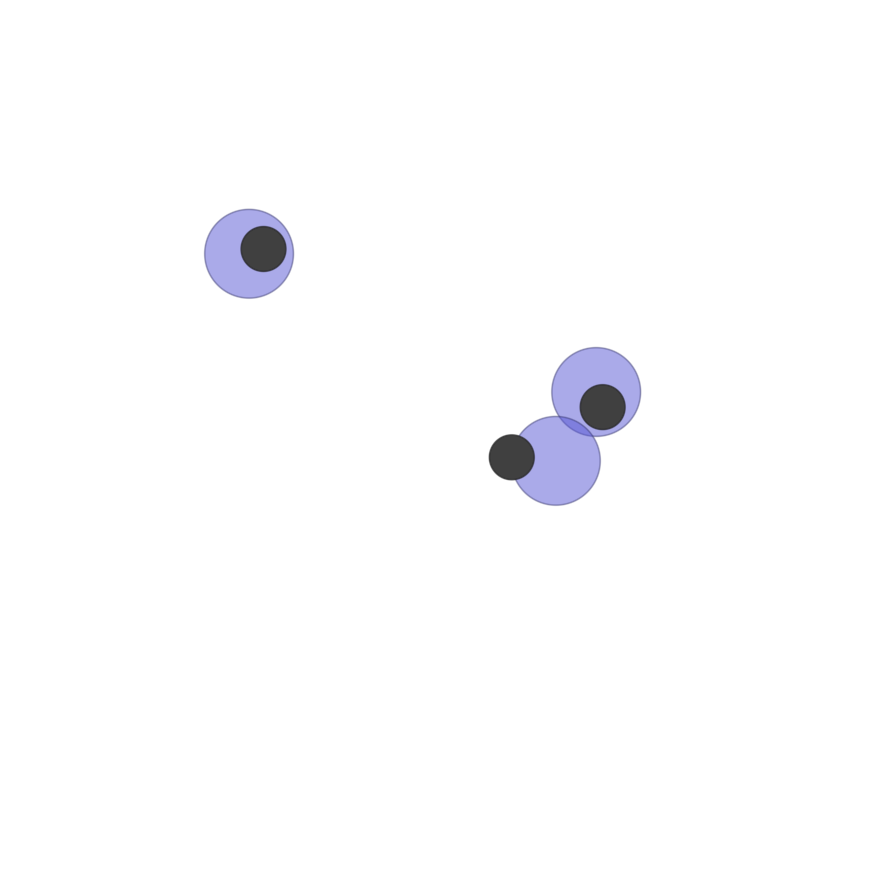
A three.js fragment shader for this background:

```glsl
// Three translucent lavender discs with dark dots on a white ground.
varying vec2 vUv;

const vec3 WHITE = vec3(1.0);
const vec3 DISC_FILL = vec3(0.33, 0.33, 0.83);
const vec3 DISC_RIM = vec3(0.2, 0.2, 0.42);
const vec3 DOT_FILL = vec3(0.25);
const vec3 DOT_RIM = vec3(0.12);

const float DISC_RADIUS = 0.0495;
const float DOT_RADIUS = 0.025;
const float RIM_HALF_WIDTH = 0.0008;
const float EDGE_SOFTNESS = 0.001;

// Signed distance to a circle
float circleDistance(vec2 p, vec2 center, float radius) {
  return length(p - center) - radius;
}

// Smooth coverage of the region where the distance is negative
float coverage(float dist) {
  return 1.0 - smoothstep(-EDGE_SOFTNESS, EDGE_SOFTNESS, dist);
}

// Blend a filled, outlined circle over the base colour
vec3 paintCircle(vec3 base, float dist, vec3 fill, float fillAlpha, vec3 rim, float rimAlpha) {
  vec3 filled = mix(base, fill, coverage(dist) * fillAlpha);
  return mix(filled, rim, coverage(abs(dist) - RIM_HALF_WIDTH) * rimAlpha);
}

vec3 paintDisc(vec3 base, vec2 p, vec2 center) {
  float dist = circleDistance(p, center, DISC_RADIUS);
  return paintCircle(base, dist, DISC_FILL, 0.5, DISC_RIM, 0.5);
}

vec3 paintDot(vec3 base, vec2 p, vec2 center) {
  float dist = circleDistance(p, center, DOT_RADIUS);
  return paintCircle(base, dist, DOT_FILL, 1.0, DOT_RIM, 0.7);
}

void main() {
  vec3 color = WHITE;

  // Translucent discs
  color = paintDisc(color, vUv, vec2(0.278, 0.7168));
  color = paintDisc(color, vUv, vec2(0.6654, 0.5625));
  color = paintDisc(color, vUv, vec2(0.6204, 0.4857));

  // Opaque dots on top
  color = paintDot(color, vUv, vec2(0.2941, 0.7221));
  color = paintDot(color, vUv, vec2(0.6726, 0.5456));
  color = paintDot(color, vUv, vec2(0.5712, 0.4896));

  gl_FragColor = vec4(color, 1.0);
}
```
